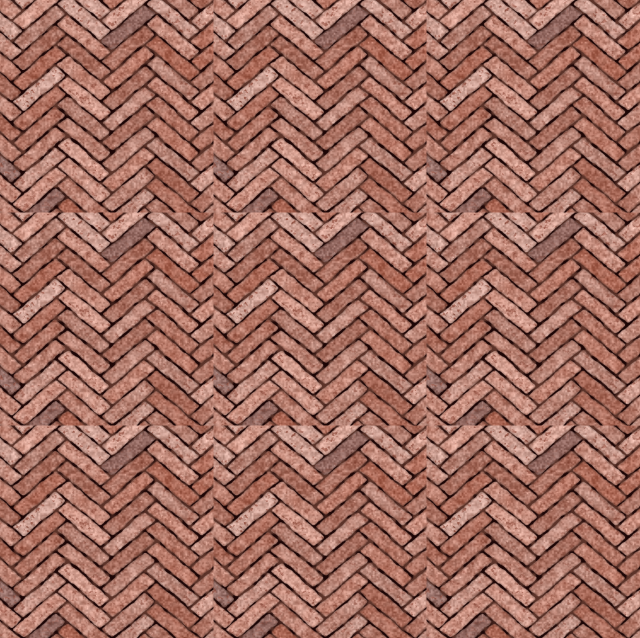
Reproduce this texture procedurally as a WebGL 2 fragment shader.

```glsl
#version 300 es
precision highp float;

uniform vec2 u_resolution;
out vec4 fragColor;

const float LENGTH = 3.7; // brick length in brick widths

float hash(vec2 p) {
  vec3 q = fract(vec3(p.xyx) * vec3(0.1031, 0.1030, 0.0973));
  q += dot(q, q.yzx + 33.33);
  return fract((q.x + q.y) * q.z);
}

float noise(vec2 p) {
  vec2 i = floor(p), f = fract(p);
  f = f * f * (3.0 - 2.0 * f);
  return mix(mix(hash(i), hash(i + vec2(1, 0)), f.x),
             mix(hash(i + vec2(0, 1)), hash(i + vec2(1, 1)), f.x), f.y);
}

float fbm(vec2 p) {
  float sum = 0.0, amp = 0.5;
  for (int i = 0; i < 3; i++) {
    sum += amp * noise(p);
    p = p * 2.1 + 17.3;
    amp *= 0.5;
  }
  return sum / 0.875;
}

// Herringbone cell: offset from the brick centre (along, across) and its id
vec2 herringbone(vec2 q, out vec2 id) {
  float diagonal = q.x - q.y;
  float k = floor((diagonal + 1.0) / (2.0 * LENGTH));
  float row = floor(q.y + k * LENGTH);
  vec2 local = q - vec2(row + k * LENGTH, row - k * LENGTH);
  if (local.x >= 0.0 && local.x <= LENGTH) {
    id = vec2(row, 2.0 * k);
    return local - vec2(0.5 * LENGTH, 0.5);
  }
  k = floor(diagonal / (2.0 * LENGTH));
  row = floor(q.x - LENGTH - k * LENGTH);
  local = q - vec2(row + LENGTH + k * LENGTH, row + 1.0 - LENGTH - k * LENGTH);
  id = vec2(row, 2.0 * k + 1.0);
  return local.yx - vec2(0.5 * LENGTH, 0.5);
}

float roundedBox(vec2 p, vec2 halfSize, float radius) {
  vec2 d = abs(p) - halfSize + radius;
  return length(max(d, 0.0)) + min(max(d.x, d.y), 0.0) - radius;
}

vec3 brickColor(vec2 p, vec2 local, vec2 id) {
  float tone = hash(id + 31.7);
  float tint = hash(id + 73.1);
  vec2 stain = local * 2.2 + id * 19.0 + 300.0;
  float blotch = fbm(stain);
  float pale = clamp(tone * 0.95 + (blotch - 0.5) * 0.9, 0.0, 1.0);
  vec3 color = mix(vec3(0.65, 0.405, 0.34), vec3(0.83, 0.65, 0.60), pale);
  color += vec3(0.03, -0.02, -0.035) * (tint - 0.4);
  color = mix(color, vec3(0.55, 0.41, 0.39), 0.8 * step(0.96, tint));

  // Worn red pits, mostly on pale bricks
  float pits = smoothstep(0.62, 0.78, fbm(stain * 2.3 + 50.0));
  color = mix(color, vec3(0.58, 0.32, 0.26), pits * (0.2 + 0.6 * tone));

  // Sandy grain and pale specks
  color += 0.2 * (noise(p * 125.0 + 40.0) - 0.5);
  color += 0.1 * (noise(p * 60.0 + 90.0) - 0.5);
  return color + 0.12 * smoothstep(0.85, 1.0, noise(p * 95.0 + 7.0));
}

vec3 paving(vec2 uv, float pixel) {
  vec2 p = fract(uv * 3.0);
  vec2 c = p - vec2(0.526, 0.472);
  vec2 q = vec2(c.y / 0.0955 + c.x * 8.88, c.y / 0.0955 - c.x * 8.88);
  q += 0.09 * (vec2(noise(p * 16.0), noise(p * 16.0 + 60.0)) - 0.5);

  vec2 id;
  vec2 local = herringbone(q, id);
  float size = hash(id + 11.3);
  float chip = 0.1 * (fbm(p * 48.0 + 20.0) - 0.5);
  vec2 halfSize = vec2(0.5 * LENGTH, 0.5) - 0.04 - 0.035 * size;
  float d = roundedBox(local, halfSize, 0.13) + chip;

  // Dark joints, softened rims and brick faces
  vec3 joint = mix(vec3(0.11, 0.02, 0.02), vec3(0.36, 0.20, 0.16),
                   smoothstep(0.3, 0.75, noise(p * 38.0 + 5.0)));
  vec3 face = brickColor(p, local, id);
  face *= mix(1.0, 0.78, smoothstep(-0.13, 0.0, d));
  return mix(face, joint, smoothstep(-pixel, pixel, d));
}

void main() {
  float pixel = 20.0 / u_resolution.y;
  vec3 color = vec3(0.0);
  for (int i = 0; i < 4; i++) {
    vec2 offset = vec2(i & 1, i >> 1) * 0.5 - 0.25;
    color += paving((gl_FragCoord.xy + offset) / u_resolution, pixel);
  }
  fragColor = vec4(color * 0.25, 1.0);
}
```
